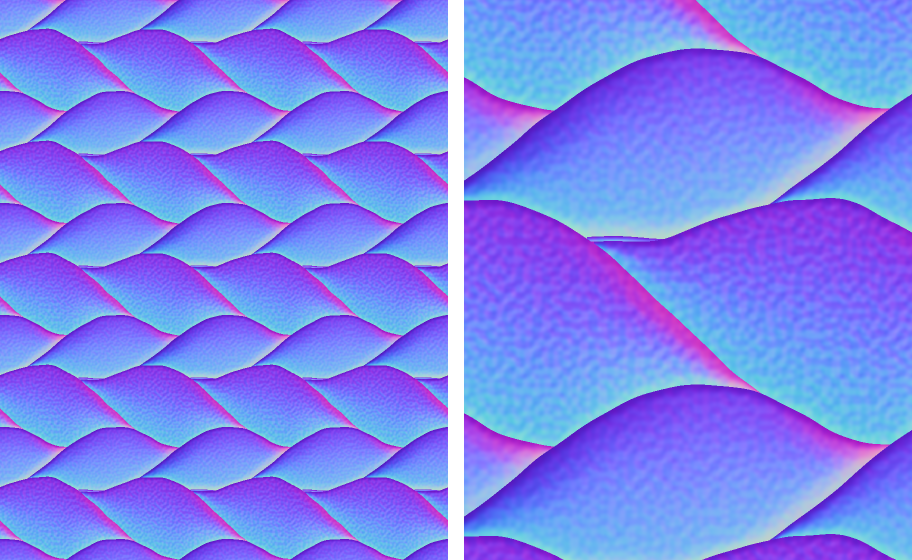
Left, the full canvas; right, a detail of the centre.
Give the GLSL for this texture map, as a Shadertoy shader.

```glsl
// Normal map of braided, overlapping leaves: four repeats across and five down.

const vec2 REPEATS = vec2(4.0, 5.0);
const vec2 PEAK_A = vec2(0.32, 0.26);   // crest of the broad leaves
const vec2 PEAK_B = vec2(0.10, 0.814);  // crest of the narrow leaves
// Crest shape: start and end of the long fall, its depth, depth of the short fall
const vec4 SHAPE_A = vec4(0.08, 1.25, 0.74, 0.13);
const vec4 SHAPE_B = vec4(0.10, 1.15, 0.56, 0.18);

vec2 latticeGradient(vec2 cell, vec2 period) {
    cell = mod(cell, period);
    float h = fract(sin(dot(cell, vec2(127.1, 311.7))) * 43758.5);
    return vec2(cos(6.2832 * h), sin(6.2832 * h));
}

// Gradient noise that wraps after the given number of lattice cells
float gradientNoise(vec2 p, vec2 period) {
    vec2 i = floor(p), f = p - i;
    vec2 u = f * f * f * (f * (f * 6.0 - 15.0) + 10.0);
    vec2 e = vec2(1.0, 0.0);
    float a = dot(latticeGradient(i, period), f);
    float b = dot(latticeGradient(i + e.xy, period), f - e.xy);
    float c = dot(latticeGradient(i + e.yx, period), f - e.yx);
    float d = dot(latticeGradient(i + e.xx, period), f - e.xx);
    return mix(mix(a, b, u.x), mix(c, d, u.x), u.y);
}

// Depth of a leaf's upper edge below its peak
float crest(float x, vec4 s) {
    return s.z * smoothstep(s.x, s.y, x) + s.w * smoothstep(0.0, 0.5, -x);
}

// Upper outline of a whole row of leaves
float rowOutline(float x, vec4 s) {
    x = fract(x + 0.5) - 0.5;
    return min(crest(x, s), min(crest(x + 1.0, s), crest(x - 1.0, s)));
}

// Approximate distance below a crest, corrected for its steepness
float crestDistance(float x, float y, vec4 s) {
    float e = 0.01;
    float steepness = (crest(x + e, s) - crest(x - e, s)) / (2.0 * e);
    return (y - crest(x, s)) / length(vec2(1.0, steepness));
}

float band(float d, float width) {
    d = max(d, 0.0) / width;
    return exp(-d * d);
}

// Leaf coordinates: x from the peak, depth below the edge, share across, gap to the next leaf
vec4 leafCoords(vec2 q, float floorY, vec4 s) {
    float x = fract(q.x + 0.6) - 0.6;
    if (q.y > crest(x + 1.0, s)) x += 1.0;
    float top = crest(x, s);
    float bottom = min(crest(x + 1.0, s), floorY);
    float across = clamp((q.y - top) / max(bottom - top, 0.02), 0.0, 1.0);
    return vec4(x, crestDistance(x, q.y, s), across, -crestDistance(x + 1.0, q.y, s));
}

vec2 broadLeafSlope(vec4 leaf, float floorGap) {
    float right = smoothstep(0.15, 0.65, leaf.x);
    vec2 slope = mix(vec2(0.12, -0.78), vec2(-0.30, 0.68), leaf.z);
    slope.x += 0.25 * right * leaf.z;
    slope += vec2(1.0, -0.35) * right * band(leaf.y, 0.055);           // rolled right edge
    slope += vec2(-0.35, -0.5) * (1.0 - right) * band(leaf.y, 0.018);  // crease on the crest
    slope += vec2(0.2, 0.3) * band(floorGap, 0.025);                   // lip at the foot
    return slope;
}

vec2 narrowLeafSlope(vec4 leaf, float floorGap, float strength) {
    float left = smoothstep(0.0, 0.6, leaf.x);
    float right = smoothstep(0.05, 0.4, -leaf.x);
    vec2 slope = mix(vec2(0.0, -0.72), vec2(-0.05, 0.55), pow(leaf.z, 0.7));
    slope += vec2(-0.2, 0.15) * left * leaf.z;
    slope += vec2(-0.35, -0.4) * strength * left * band(leaf.y, 0.11); // shaded overlap
    slope += vec2(0.9, -0.3) * right * band(leaf.y, 0.07);             // rolled right tip
    slope += vec2(-0.35, -0.6) * band(leaf.y, 0.018);                  // crease on the crest
    slope += vec2(0.65, 0.3) * strength * band(leaf.w, 0.045);         // pale lower rim
    slope += vec2(0.2, 0.35) * band(floorGap, 0.02);                   // lip at the foot
    return slope;
}

// Fine leathery relief from the differences of a noise height
vec2 grainSlope(vec2 p, float frequency) {
    vec2 period = frequency * vec2(2.0, 1.0), e = vec2(0.35, 0.0);
    p *= frequency;
    float h = gradientNoise(p, period);
    return vec2(gradientNoise(p + e.xy, period), gradientNoise(p + e.yx, period)) - h;
}

vec3 braidColor(vec2 p) {
    vec2 grain = grainSlope(p, 36.0);
    vec2 w = p + vec2(0.0, 0.016 * gradientNoise(p * 6.0, vec2(12.0, 6.0)));
    float xA = w.x - PEAK_A.x;
    float xB = PEAK_B.x - w.x;  // narrow leaves lean the other way
    float outlineA = rowOutline(xA, SHAPE_A);
    float outlineB = rowOutline(xB, SHAPE_B);
    float rowGap = PEAK_B.y - PEAK_A.y;
    float y = fract(w.y - PEAK_A.y - outlineA) + outlineA;
    vec2 slope;
    if (y < rowGap + outlineB) {
        float floorY = rowGap + outlineB;
        vec4 leaf = leafCoords(vec2(xA, y), floorY, SHAPE_A);
        slope = broadLeafSlope(leaf, floorY - y) + 0.38 * grain;
    } else {
        y -= rowGap;
        float floorY = 1.0 - rowGap + outlineA;
        vec4 leaf = leafCoords(vec2(xB, y), floorY, SHAPE_B);
        float parity = mod(floor(xB - leaf.x + 0.5), 2.0);
        slope = narrowLeafSlope(leaf, floorY - y, mix(1.0, 0.5, parity)) + 0.25 * grain;
    }
    return 0.5 + 0.5 * normalize(vec3(slope, 1.0));
}

void mainImage(out vec4 fragColor, in vec2 fragCoord) {
    vec3 color = vec3(0.0);
    // Four samples per pixel smooth the edges
    for (int i = 0; i < 4; i++) {
        vec2 offset = vec2(i % 2, i / 2) * 0.5 - 0.25;
        vec2 uv = (fragCoord + offset) / iResolution.xy;
        color += 0.25 * braidColor(vec2(uv.x, 1.0 - uv.y) * REPEATS);
    }
    fragColor = vec4(color, 1.0);
}
```
